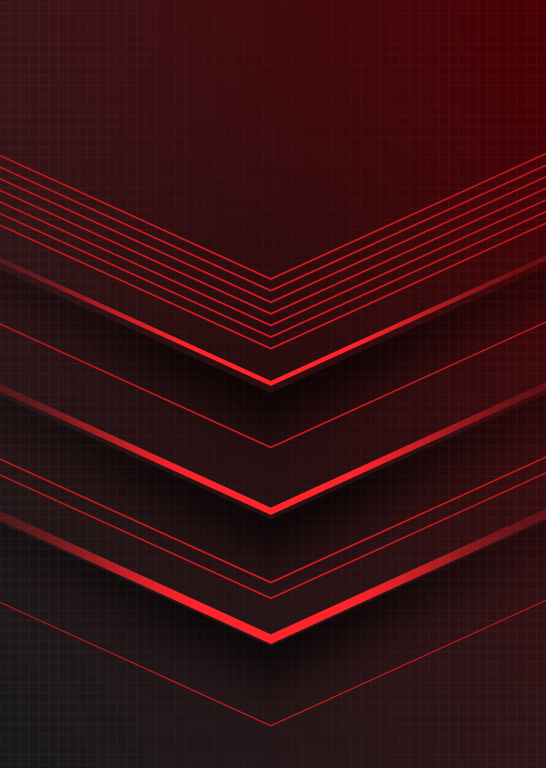
Give the GLSL for this background, as a Shadertoy shader.

```glsl
// Glowing red chevrons stacked over dark gridded panels with soft shadows.

// Coverage of the span from start to start + width, smoothed by one pixel.
float span(float d, float start, float width, float px) {
    float a = clamp((d - start) / px + 0.5, 0.0, 1.0);
    float b = clamp((d - start - width) / px + 0.5, 0.0, 1.0);
    return a - b;
}

// Thin bright stroke with a darker red underside.
vec3 stroke(vec3 color, float d, float center, float width, float strength, float px) {
    color = mix(color, vec3(0.36, 0.03, 0.04), 0.7 * strength * span(d, center, width, px));
    return mix(color, vec3(0.91, 0.12, 0.14), strength * span(d, center - 0.5 * width, width, px));
}

void mainImage(out vec4 fragColor, in vec2 fragCoord) {
    vec2 uv = fragCoord / iResolution.xy;
    float px = 1.0 / iResolution.y;
    float side = abs(fragCoord.x - 0.496 * iResolution.x) * px;
    float depth = 1.0 - uv.y + 0.456 * side;

    // Corner gradient, darkest around the middle
    vec3 bottom = mix(vec3(0.095, 0.098, 0.102), vec3(0.18, 0.08, 0.09), uv.x);
    vec3 top = mix(vec3(0.225, 0.08, 0.09), vec3(0.285, 0.0, 0.015), uv.x);
    vec3 color = mix(bottom, top, smoothstep(-0.1, 1.05, uv.y));
    vec2 fromMiddle = (uv - vec2(0.48, 0.52)) / vec2(0.38, 0.3);
    color *= 1.0 - 0.22 * exp(-dot(fromMiddle, fromMiddle));

    // Shadow cast below each panel edge
    for (int i = 0; i < 3; i++) {
        float below = depth - (0.5115 + 0.165 * float(i));
        float falloff = exp(-pow(max(below, 0.0) / 0.055, 2.0));
        float reach = mix(0.62, 0.3, smoothstep(0.05, 0.36, side));
        color *= 1.0 - reach * falloff * smoothstep(-0.5 * px, 0.5 * px, below);
    }

    // Wide bars, fading towards the sides
    float barFade = 1.0 - 0.8 * smoothstep(0.08, 0.36, side);
    for (int i = 0; i < 3; i++) {
        float n = float(i);
        float bar = span(depth, 0.496 + 0.165 * n, 0.0065 + 0.003 * n, px);
        color = mix(color, vec3(1.0, 0.14, 0.165), bar * barFade);
    }

    // Fine grid, weaker on the bright parts
    vec2 cell = vec2(0.0127, 0.0134);
    vec2 place = vec2(fragCoord.x, iResolution.y - fragCoord.y) * px - vec2(0.0, 0.0042);
    vec2 toLine = abs(fract(place / cell + 0.5) - 0.5) * cell;
    vec2 lines = clamp(1.0 - toLine / max(px, 0.0014), 0.0, 1.0);
    float gridGlow = mix(0.025, 0.042, smoothstep(0.03, 0.3, side));
    color += max(lines.x, lines.y) * gridGlow * vec3(1.0, 0.8, 0.8) * (1.0 - 0.6 * color.r);

    // Upper bundle of thin chevrons
    float lineFade = 1.0 - 0.22 * smoothstep(0.0, 0.36, side);
    for (int i = 0; i < 7; i++) {
        color = stroke(color, depth, 0.3633 + 0.0151 * float(i), 0.0023, 0.9 * lineFade, px);
    }

    // Single thin chevrons between the bars
    color = stroke(color, depth, 0.5826, 0.0022, 0.85 * lineFade, px);
    color = stroke(color, depth, 0.7585, 0.0023, 0.9 * lineFade, px);
    color = stroke(color, depth, 0.7790, 0.0022, 0.85 * lineFade, px);
    color = stroke(color, depth, 0.9450, 0.0016, 0.85 * lineFade, px);

    fragColor = vec4(color, 1.0);
}
```
